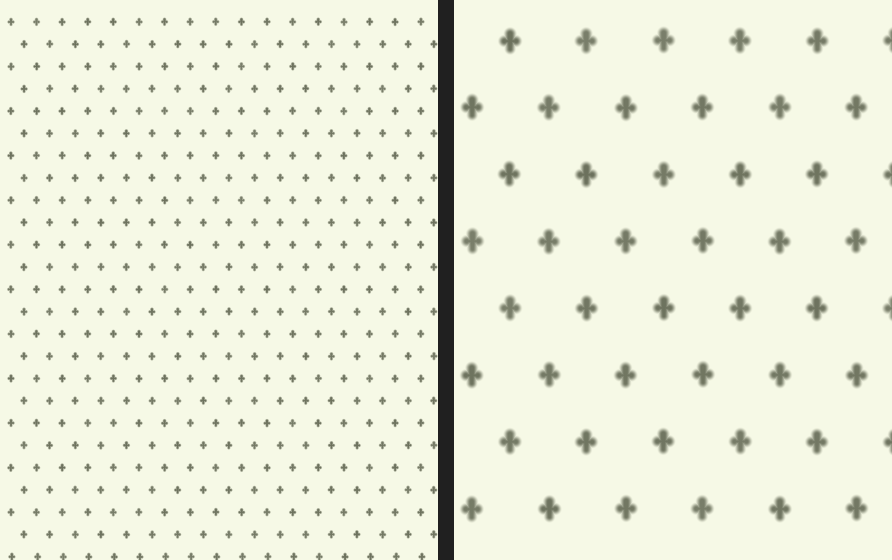
Left, the full canvas; right, a detail of the centre.
Reproduce this pattern procedurally as a Shadertoy shader.

```glsl
// Staggered rows of small four-lobed grey-olive sprigs on a pale cream ground.

float hash(vec2 p) {
    vec3 q = fract(p.xyx * vec3(0.1031, 0.1030, 0.0973));
    q += dot(q, q.yzx + 33.33);
    return fract((q.x + q.y) * q.z);
}

float capsule(vec2 p, vec2 a, vec2 b, float radius) {
    vec2 ab = b - a;
    float t = clamp(dot(p - a, ab) / dot(ab, ab), 0.0, 1.0);
    return length(p - a - ab * t) - radius;
}

// Upright stem with a fuller top, a thin bar and two round side lobes.
float sprig(vec2 p) {
    float stemRadius = mix(0.0021, 0.0026, smoothstep(-0.005, 0.003, p.y));
    float stem = capsule(p, vec2(0.0, -0.0047), vec2(0.0, 0.0044), stemRadius);
    float bar = capsule(p, vec2(-0.0035, 0.0), vec2(0.0035, 0.0), 0.0018);
    float lobes = length(vec2(abs(p.x) - 0.0035, p.y)) - 0.0024;
    return min(stem, min(bar, lobes));
}

void mainImage(out vec4 fragColor, in vec2 fragCoord) {
    // Canvas height is one unit; y runs down from the top.
    vec2 p = fragCoord / iResolution.y;
    p.y = 1.0 - p.y;

    // Brick lattice: odd rows move half a step, the last row drifts slightly.
    vec2 pitch = vec2(0.04574, 0.0398);
    vec2 grid = (p - vec2(0.0195, 0.0391)) / pitch;
    float row = floor(grid.y + 0.5);
    grid.x -= 0.51 * mod(row, 2.0) + 0.04 * step(23.5, row);
    vec2 cell = vec2(floor(grid.x + 0.5), row);
    vec2 local = (grid - cell) * pitch;
    local.y = -local.y;

    // Slight printing variation in place and tone.
    vec2 key = cell + 7.0;
    local += 0.0006 * (vec2(hash(key), hash(key + 41.0)) - 0.5);
    vec3 ink = vec3(0.45, 0.47, 0.39) + 0.05 * (hash(key + 83.0) - 0.5);

    // Soft printed edge, never sharper than a pixel; margins stay empty.
    float soft = max(0.0018, 0.75 / iResolution.y);
    float cover = 1.0 - smoothstep(-soft, soft, sprig(local));
    cover *= step(0.0, cell.x) * step(0.0, cell.y);

    fragColor = vec4(mix(vec3(0.965, 0.976, 0.9), ink, cover), 1.0);
}
```
